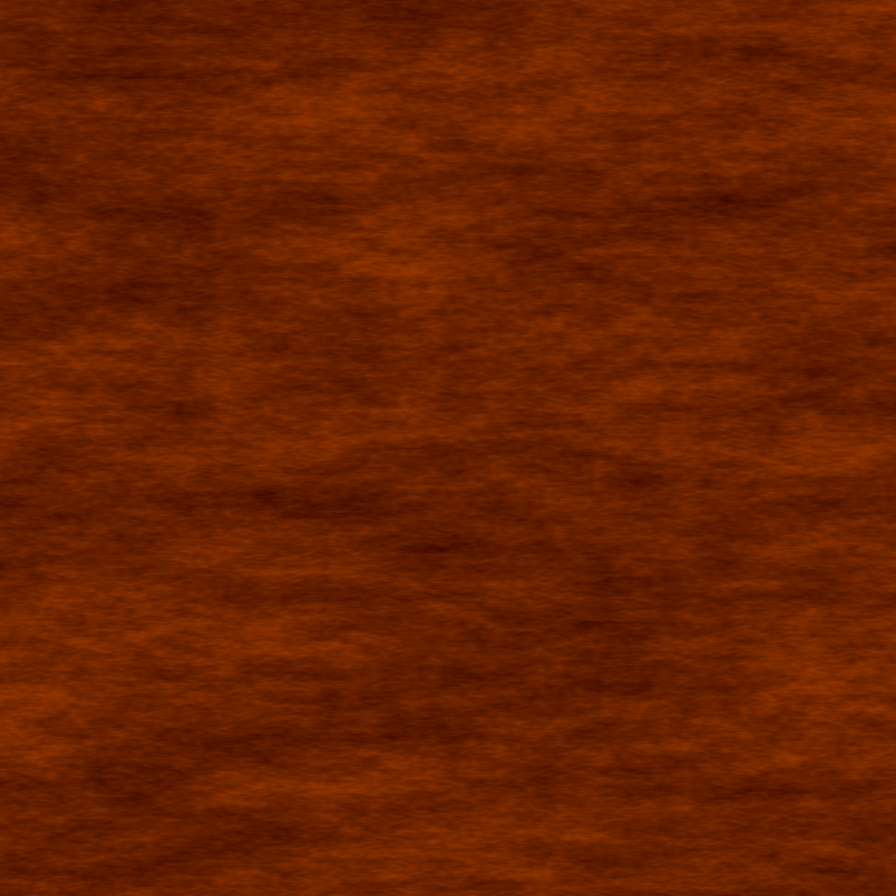
Reproduce this texture procedurally as a WebGL 1 fragment shader.

```glsl
precision highp float;

// Dark reddish-brown polished wood with fine horizontal grain.
// Stretched octaves of gradient noise form bands, streaks and fibres;
// their sum picks a colour on a ramp from dark through mid to light.

uniform vec2 u_resolution;

const int OCTAVES = 6;
const vec2 BAND_FREQUENCY = vec2(2.0, 9.0);
const vec2 OCTAVE_SCALE = vec2(2.15, 2.05);
const float BAND_WEIGHT = 0.75;
const float OCTAVE_GAIN = 0.95;

const vec3 DARK_WOOD = vec3(0.34, 0.09, 0.0);
const vec3 MID_WOOD = vec3(0.41, 0.13, 0.0);
const vec3 LIGHT_WOOD = vec3(0.50, 0.17, 0.0);

float hash(vec2 cell) {
  vec3 q = fract(cell.xyx * vec3(0.1031, 0.1030, 0.0973));
  q += dot(q, q.yzx + 33.33);
  return fract((q.x + q.y) * q.z);
}

// Dot product of a cell corner's random unit gradient with the offset to it
float cornerSlope(vec2 corner, vec2 offset) {
  float angle = 6.28319 * hash(corner);
  return dot(vec2(cos(angle), sin(angle)), offset);
}

float gradientNoise(vec2 p) {
  vec2 cell = floor(p);
  vec2 f = p - cell;
  vec2 blend = f * f * f * (f * (f * 6.0 - 15.0) + 10.0);
  vec2 e = vec2(1.0, 0.0);
  float low = mix(cornerSlope(cell, f),
                  cornerSlope(cell + e.xy, f - e.xy), blend.x);
  float high = mix(cornerSlope(cell + e.yx, f - e.yx),
                   cornerSlope(cell + e.xx, f - e.xx), blend.x);
  return mix(low, high, blend.y);
}

// Layers finer than a pixel fade out
float visibility(float frequency, float pixel) {
  return 1.0 - smoothstep(0.7, 1.4, frequency * pixel);
}

// Layered horizontal streaks, from broad bands to thin short fibres
float woodGrain(vec2 p, float pixel) {
  vec2 frequency = BAND_FREQUENCY;
  vec2 shift = vec2(17.3, 41.7);
  float weight = BAND_WEIGHT;
  float sum = 0.0;
  for (int i = 0; i < OCTAVES; i++) {
    float layer = gradientNoise(p * frequency + shift);
    sum += weight * visibility(frequency.y, pixel) * layer;
    frequency *= OCTAVE_SCALE;
    shift += vec2(23.37, 31.61);
    weight *= OCTAVE_GAIN;
  }
  return sum;
}

// Sparse short bright fibres
float flecks(vec2 p, float pixel) {
  vec2 frequency = vec2(60.0, 230.0);
  float fibre = gradientNoise(p * frequency + 7.7);
  return visibility(frequency.y, pixel) * smoothstep(0.3, 0.7, fibre);
}

vec3 woodColor(float tone) {
  vec3 shade = mix(MID_WOOD, DARK_WOOD, max(-tone, 0.0));
  return shade + (LIGHT_WOOD - MID_WOOD) * max(tone, 0.0);
}

void main() {
  float pixel = 1.0 / u_resolution.y;
  vec2 p = gl_FragCoord.xy * pixel;

  // Slight waviness keeps the fibres from running dead straight
  p.y += 0.003 * gradientNoise(p * vec2(3.0, 5.0) + 91.3);

  float tone = 1.55 * woodGrain(p, pixel) + 0.35 * flecks(p, pixel);
  gl_FragColor = vec4(clamp(woodColor(tone), 0.0, 1.0), 1.0);
}
```
